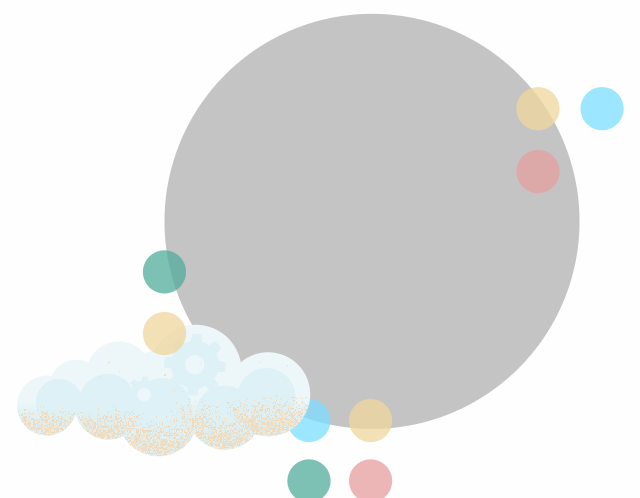
Give the GLSL for this background, as a Shadertoy shader.

```glsl
// A large grey disc with translucent dots and a speckled cloud holding gears.

// Layout units: the canvas is 598 units high, origin at the lower left.
const float CANVAS_HEIGHT = 598.0;

const vec3 PAPER = vec3(0.996);
const vec3 DISC_GREY = vec3(0.77);
const vec3 CLOUD_RIM = vec3(0.93, 0.97, 0.98);
const vec3 CLOUD_BODY = vec3(0.87, 0.945, 0.965);
const vec3 CLOUD_SHADE = vec3(0.89, 0.92, 0.89);
const vec3 GRAIN = vec3(0.95, 0.84, 0.70);

const vec3 DISC = vec3(446.7, 332.2, 249.2);   // x, y, radius
const float DOT_RADIUS = 25.9;
const float DOT_ALPHA = 0.75;
const float GRAIN_SIZE = 1.4;

const vec3 DOT_COLORS[4] = vec3[4](
    vec3(0.94, 0.84, 0.61),   // sand
    vec3(0.49, 0.87, 1.00),   // sky
    vec3(0.90, 0.62, 0.62),   // rose
    vec3(0.32, 0.67, 0.61));  // teal

// Dots: x, y, colour index. The last one lies in front of the cloud.
const int DOT_COUNT = 9;
const vec3 DOTS[DOT_COUNT] = vec3[DOT_COUNT](
    vec3(646, 467.5, 0), vec3(723, 467.5, 1), vec3(646, 392, 2),
    vec3(197.5, 271.5, 3), vec3(371, 93, 1), vec3(445, 93, 0),
    vec3(371, 20.5, 3), vec3(445, 20.5, 2), vec3(197.5, 197.5, 0));

// Cloud outline: x, y, radius. Lobes from GRAINY_FROM on carry grain.
const int LOBE_COUNT = 9;
const int GRAINY_FROM = 4;
const vec3 LOBES[LOBE_COUNT] = vec3[LOBE_COUNT](
    vec3(92, 133, 33), vec3(143, 148, 40), vec3(235, 153, 55),
    vec3(190, 128, 49), vec3(56.5, 111, 36), vec3(130, 110, 40),
    vec3(190, 98, 48), vec3(270, 103, 45), vec3(322, 124.5, 50.5));

const int PUFF_COUNT = 5;
const vec3 PUFFS[PUFF_COUNT] = vec3[PUFF_COUNT](
    vec3(71, 115, 28), vec3(129, 115, 34), vec3(194, 108, 36),
    vec3(270, 99, 36), vec3(320, 121, 35));

// Gears: x, y, outer radius.
const vec3 BIG_GEAR = vec3(234, 160, 37);
const vec3 SMALL_GEAR = vec3(173, 124, 22);

float hash(vec2 p) {
    vec3 q = fract(p.xyx * vec3(0.1031, 0.1030, 0.0973));
    q += dot(q, q.yzx + 33.33);
    return fract((q.x + q.y) * q.z);
}

float circle(vec2 p, vec3 c) {
    return length(p - c.xy) - c.z;
}

float gear(vec2 p, vec3 g) {
    vec2 q = p - g.xy;
    float tooth = smoothstep(-0.4, 0.4, cos(8.0 * atan(q.y, q.x) + 0.6));
    return length(q) - g.z * mix(0.78, 1.0, tooth);
}

// Antialiased coverage of a signed distance.
float fill(float d, float px) {
    return clamp(0.5 - d / px, 0.0, 1.0);
}

vec3 paintDot(vec3 color, vec2 p, vec3 spot, float px) {
    float cover = fill(length(p - spot.xy) - DOT_RADIUS, px);
    return mix(color, DOT_COLORS[int(spot.z)], DOT_ALPHA * cover);
}

vec3 paintCloud(vec3 color, vec2 p, float px) {
    float outline = 1e4;
    float shade = 0.0;
    for (int i = 0; i < LOBE_COUNT; i++) {
        float d = circle(p, LOBES[i]);
        outline = min(outline, d);
        if (i >= GRAINY_FROM) {
            float depth = (LOBES[i].y - p.y) / LOBES[i].z;
            shade = max(shade, smoothstep(-0.05, 0.85, depth) * fill(d, 8.0));
        }
    }
    // Grain also gathers in the fold between two lobes
    shade = max(shade, 0.75 * exp(-dot(p - vec2(236, 90), p - vec2(236, 90)) / 420.0));

    // Body tone: puffs, gears and a soft fade downwards
    float body = 1e4;
    for (int i = 0; i < PUFF_COUNT; i++) body = min(body, circle(p, PUFFS[i]));
    body = min(body, min(gear(p, BIG_GEAR), gear(p, SMALL_GEAR)));
    float tone = max(fill(body, px), 0.8 * smoothstep(122.0, 98.0, p.y));

    // Gear hubs
    float hubs = min(circle(p, vec3(BIG_GEAR.xy, 11.5)),
                     circle(p, vec3(SMALL_GEAR.xy, 8.0)));
    tone *= 1.0 - fill(hubs, px);

    vec3 cloud = mix(CLOUD_RIM, CLOUD_BODY, tone);
    cloud = mix(cloud, CLOUD_SHADE, 0.6 * shade);
    float speck = step(hash(floor(p / GRAIN_SIZE)), 0.65 * shade);
    cloud = mix(cloud, GRAIN, 0.8 * speck);
    return mix(color, cloud, fill(outline, px));
}

void mainImage(out vec4 fragColor, in vec2 fragCoord) {
    float px = CANVAS_HEIGHT / iResolution.y;
    vec2 p = fragCoord * px;

    vec3 color = mix(PAPER, DISC_GREY, fill(circle(p, DISC), px));
    for (int i = 0; i < DOT_COUNT - 1; i++) color = paintDot(color, p, DOTS[i], px);
    color = paintCloud(color, p, px);
    color = paintDot(color, p, DOTS[DOT_COUNT - 1], px);

    fragColor = vec4(color, 1.0);
}
```
